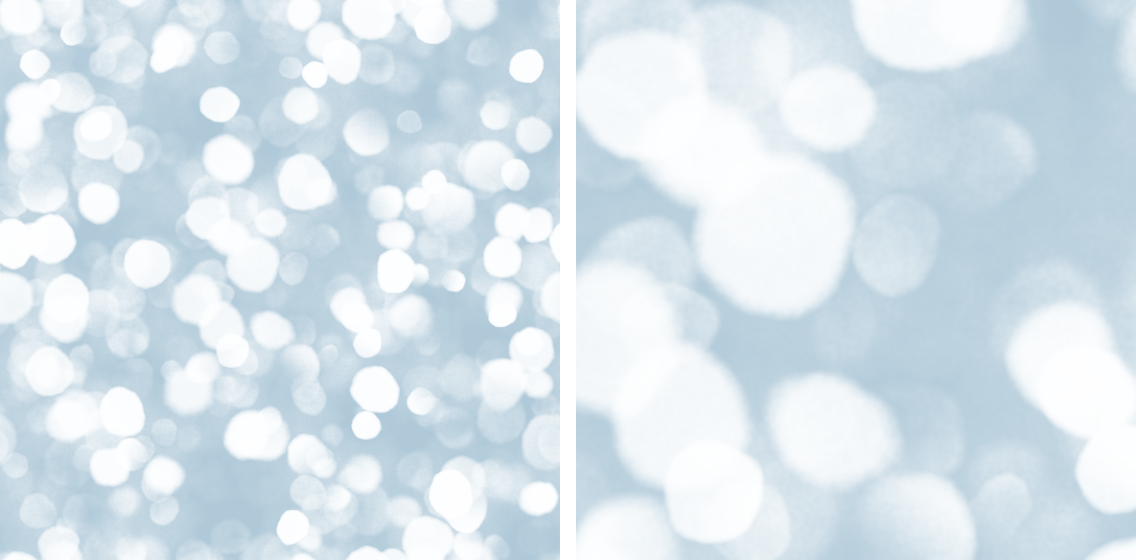
Left: the whole. Right: its middle third, enlarged.
This background is drawn by a Shadertoy shader. Its source:

```glsl
// Seamless field of soft white bokeh discs over a misty pale blue ground.
#define GROUND vec3(0.69, 0.79, 0.85)
#define GLOW vec3(0.995, 0.998, 1.0)
#define BRIGHT_DENSITY 0.47
#define FAINT_DENSITY 0.55
#define CLUMPING 0.75
#define RADIUS_MIN 0.022
#define RADIUS_MAX 0.052
#define HAZE 0.16
#define GRAIN 0.16
#define WARP 0.007

const float TAU = 6.2831853;

// Four uniform random values for a grid cell (PCG mixing)
vec4 random4(vec2 cell, int seed) {
    uvec4 v = uvec4(uint(cell.x), uint(cell.y), uint(seed), 7u);
    v = v * 1664525u + 1013904223u;
    v += v.yzxy * v.wxyz;
    v ^= v >> 16u;
    v += v.yzxy * v.wxyz;
    return vec4(v >> 8u) / 16777216.0;
}

float cornerSlope(vec2 cell, vec2 offset, float period, int seed) {
    float angle = TAU * random4(mod(cell, period), seed).x;
    return dot(vec2(cos(angle), sin(angle)), offset);
}

// Gradient noise that wraps over the unit square
float noise(vec2 uv, float period, int seed) {
    vec2 p = uv * period;
    vec2 i = floor(p), f = p - i;
    vec2 u = f * f * f * (f * (f * 6.0 - 15.0) + 10.0);
    vec2 e = vec2(1.0, 0.0);
    float low = mix(cornerSlope(i, f, period, seed),
                    cornerSlope(i + e, f - e, period, seed), u.x);
    float high = mix(cornerSlope(i + e.yx, f - e.yx, period, seed),
                     cornerSlope(i + 1.0, f - 1.0, period, seed), u.x);
    return mix(low, high, u.y);
}

float fbm(vec2 uv, float period, int seed) {
    float sum = 0.0, amplitude = 1.0;
    for (int octave = 0; octave < 4; octave++) {
        sum += amplitude * noise(uv, period, seed + octave);
        period *= 2.0;
        amplitude *= 0.55;
    }
    return sum;
}

// Summed light of one jittered disc per cell; strength is a min-max range
float discs(vec2 uv, float cells, float density, vec2 strength, int seed) {
    vec2 p = uv * cells, home = floor(p);
    float light = 0.0;
    for (int y = -1; y <= 1; y++)
    for (int x = -1; x <= 1; x++) {
        vec2 cell = home + vec2(x, y);
        vec2 wrapped = mod(cell, cells);
        vec4 place = random4(wrapped, seed);
        vec4 look = random4(wrapped, seed + 50);

        // Slightly oval disc in a random direction
        float angle = TAU * look.x;
        vec2 axis = vec2(cos(angle), sin(angle));
        vec2 delta = p - cell - place.xy;
        vec2 local = vec2(dot(delta, axis), dot(delta, vec2(-axis.y, axis.x)));
        local.y *= mix(0.88, 1.15, look.y);
        float radius = cells * mix(RADIUS_MIN, RADIUS_MAX, place.z);
        float dist = length(local) / radius;
        if (dist >= 1.0) continue;

        // Groups gather where the broad noise is high
        float clump = noise((cell + place.xy) / cells, 6.0, 3);
        if (place.w > density + CLUMPING * clump) continue;

        // Soft rim, with light fading towards one side
        float softness = mix(0.18, 0.6, look.z * look.z);
        float shape = 1.0 - smoothstep(1.0 - softness, 1.0, dist);
        float side = 0.5 + 0.5 * local.x / radius;
        float fade = mix(1.0, side * side * 1.5, look.w * look.w);
        light += shape * fade * mix(strength.x, strength.y, look.y);
    }
    return light;
}

void mainImage(out vec4 fragColor, in vec2 fragCoord) {
    vec2 uv = fragCoord / iResolution.xy;
    vec2 bent = uv + WARP * vec2(fbm(uv, 12.0, 11), fbm(uv, 12.0, 21));

    // Bright and faint discs, textured by drifting mist
    float mist = fbm(uv, 10.0, 31);
    float light = 0.0;
    for (int layer = 0; layer < 2; layer++) {
        int seed = 100 + 200 * layer;
        light += discs(bent, 11.0, BRIGHT_DENSITY, vec2(1.1, 4.2), seed);
        light += discs(bent, 14.0, FAINT_DENSITY, vec2(0.08, 0.6), seed + 100)
               * max(0.0, 1.0 + 1.1 * mist);
    }
    float broad = noise(uv, 6.0, 3);
    light += max(0.0, HAZE + 0.22 * mist + 0.3 * broad);

    // Exposure curve, then fine grain in the half-lit areas
    float tone = 1.0 - exp(-light);
    float grain = noise(uv, 256.0, 41) + 0.6 * noise(uv, 128.0, 42);
    tone += GRAIN * grain * tone * (1.0 - tone) * 2.0;
    fragColor = vec4(mix(GROUND, GLOW, clamp(tone, 0.0, 1.0)), 1.0);
}
```
